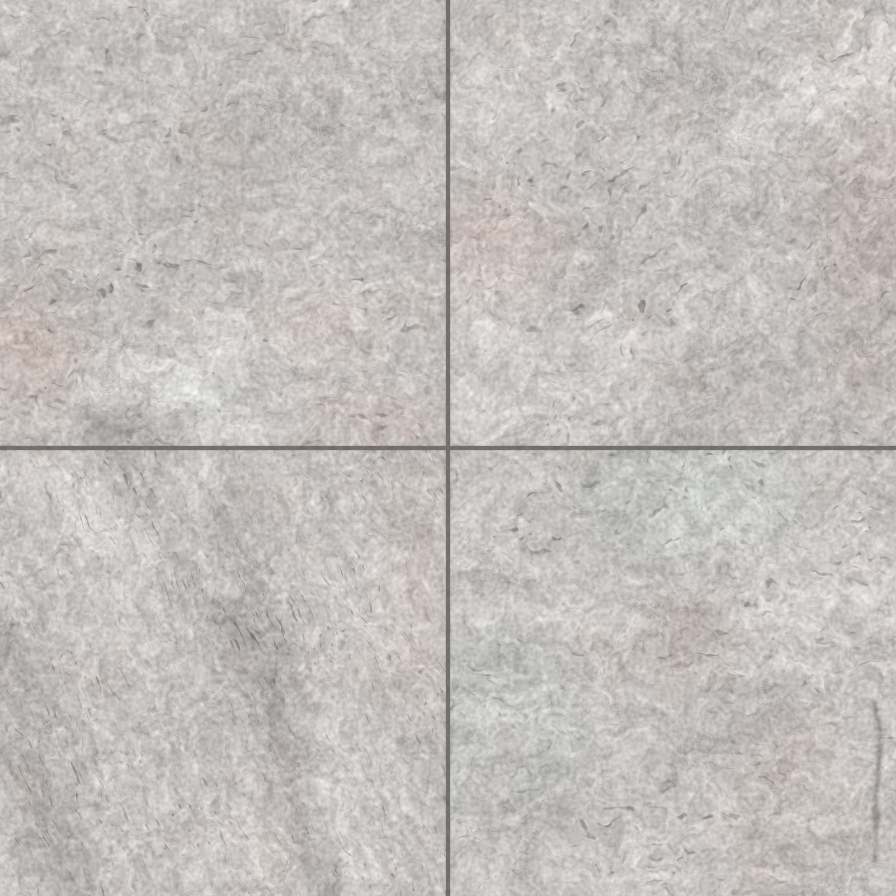
Write a WebGL 1 fragment shader that draws this texture.

```glsl
precision highp float;

// Two by two grey stone tiles parted by thin dark grout lines.
// Each tile mixes stretched gradient noise along its own bedding angle
// with fine grain, broken veins, soft stains and a few mineral bands.

uniform vec2 u_resolution;

vec2 randomGradient(vec2 cell) {
  vec3 h = fract(cell.xyx * vec3(0.1031, 0.1030, 0.0973));
  h += dot(h, h.yzx + 33.33);
  return fract((h.xx + h.yz) * h.zy) * 2.0 - 1.0;
}

float noise(vec2 p) {
  vec2 i = floor(p), f = p - i;
  vec2 w = f * f * f * (f * (f * 6.0 - 15.0) + 10.0);
  float a = dot(randomGradient(i), f);
  float b = dot(randomGradient(i + vec2(1, 0)), f - vec2(1, 0));
  float c = dot(randomGradient(i + vec2(0, 1)), f - vec2(0, 1));
  float d = dot(randomGradient(i + 1.0), f - 1.0);
  return mix(mix(a, b, w.x), mix(c, d, w.x), w.y);
}

float fbm(vec2 p) {
  float sum = 0.0, gain = 1.0;
  for (int i = 0; i < 4; i++) {
    sum += gain * noise(p);
    p = mat2(1.6, 1.2, -1.2, 1.6) * p + 7.3;
    gain *= 0.55;
  }
  return sum;
}

// Soft spot and soft line, both 1 at the core
float blob(vec2 p, vec2 centre, vec2 radius) {
  vec2 d = (p - centre) / radius;
  return exp(-dot(d, d));
}

float streak(vec2 p, vec2 a, vec2 b, float width) {
  vec2 ab = b - a;
  float d = length(p - a - ab * clamp(dot(p - a, ab) / dot(ab, ab), 0.0, 1.0)) / width;
  return exp(-d * d);
}

// Thin line along the zero crossing of a noise field
float vein(vec2 p, float width) {
  return 1.0 - smoothstep(0.0, width, abs(fbm(p)));
}

void main() {
  vec2 uv = gl_FragCoord.xy / u_resolution;
  vec2 id = floor(uv * 2.0);
  vec2 q = fract(uv * 2.0);
  vec2 seed = id * vec2(31.0, 47.0) + 11.0;

  // Bedding direction and stretch of each tile
  float angle = id.y > 0.5 ? 0.65 * id.x : mix(-1.13, -0.12, id.x);
  float stretch = id.x + id.y < 0.5 ? 3.2 : 1.6;
  vec2 along = vec2(cos(angle), sin(angle));
  vec2 bed = vec2(dot(q, along), dot(q, vec2(-along.y, along.x)) * stretch);
  vec2 warp = vec2(fbm(q * 7.0 + seed), fbm(q * 7.0 + seed + 53.0));
  vec2 p = q + 0.07 * warp;

  // Clouds, mottling and grain
  float patchy = smoothstep(-0.25, 0.35, fbm(q * 4.0 + seed + 90.0));
  float tone = 0.075 * fbm(bed * 2.8 + warp * 0.4 + seed);
  tone += 0.085 * fbm(bed * 13.0 + warp * 1.5 + seed + 20.0);
  tone += 0.11 * fbm(q * 36.0 + warp * 2.0 + seed + 40.0);
  tone += 0.11 * noise(q * 95.0 + seed);

  // Broken pale and dark veins, then dark pits
  tone += 0.045 * vein(bed * 6.0 + warp + seed + 60.0, 0.07) * patchy;
  tone -= 0.065 * vein(bed * 4.0 + warp + seed + 75.0, 0.035) * (1.0 - patchy);
  float pits = noise(bed * vec2(38.0, 44.0) + warp * 3.0 + seed);
  tone -= 0.13 * smoothstep(0.2, 0.5, pits) * (0.3 + patchy);

  // Larger marks: pale lifts, dark lowers, warm turns pink brown, cool turns green grey
  float pale, dark, warm, cool = 0.0;
  if (id.y > 0.5 && id.x < 0.5) {
    pale = blob(p, vec2(0.45, 0.12), vec2(0.3, 0.13));
    dark = blob(p, vec2(0.28, 0.05), vec2(0.09, 0.06)) + blob(p, vec2(0.56, 0.1), vec2(0.09, 0.06));
    dark += 0.25 * blob(p, vec2(0.6, 0.6), vec2(0.6, 0.3));
    warm = blob(p, vec2(0.06, 0.2), vec2(0.16, 0.15)) + 0.8 * blob(p, vec2(0.72, 0.28), vec2(0.16, 0.1));
    warm += blob(p, vec2(0.86, 0.05), vec2(0.14, 0.07));
    cool = 0.5 * pale;
  } else if (id.y > 0.5) {
    pale = streak(p, vec2(0.55, 0.6), vec2(0.98, 0.88), 0.07) + 0.6 * blob(p, vec2(0.2, 0.28), vec2(0.2, 0.09));
    dark = 0.6 * blob(p, vec2(0.92, 0.45), vec2(0.25, 0.3)) + 0.4 * blob(p, vec2(0.35, 0.6), vec2(0.2, 0.1));
    warm = blob(p, vec2(0.08, 0.43), vec2(0.18, 0.12)) + 0.8 * blob(p, vec2(0.96, 0.5), vec2(0.15, 0.35));
  } else if (id.x < 0.5) {
    pale = 0.8 * streak(p, vec2(0.14, 0.92), vec2(0.33, 0.76), 0.07) + 0.5 * streak(p, vec2(0.79, 0.85), vec2(0.86, 0.3), 0.03);
    pale += 0.5 * streak(p, vec2(0.62, 0.45), vec2(0.78, 0.0), 0.025);
    dark = streak(p, vec2(0.52, 0.85), vec2(0.73, 0.0), 0.05) + 0.8 * streak(p, vec2(0.22, 1.0), vec2(0.5, 0.6), 0.06);
    dark += 0.9 * streak(p, vec2(0.0, 0.55), vec2(0.16, 0.0), 0.08);
    warm = 0.7 * blob(p, vec2(0.95, 0.7), vec2(0.13, 0.3)) + 0.4 * blob(p, vec2(0.6, 0.1), vec2(0.1, 0.15));
  } else {
    float ridge = p.y - mix(0.62, 0.5, smoothstep(0.3, 0.55, p.x));
    pale = blob(p, vec2(0.85, 0.68), vec2(0.22, 0.1)) + 0.7 * exp(-ridge * ridge * 2500.0);
    dark = 0.8 * blob(p, vec2(0.52, 0.58), vec2(0.1, 0.06)) + 0.4 * blob(p, vec2(0.7, 0.25), vec2(0.3, 0.2));
    dark += 2.2 * streak(q + 0.025 * warp, vec2(0.955, 0.08), vec2(0.95, 0.42), 0.008);
    warm = 0.8 * blob(p, vec2(0.52, 0.6), vec2(0.12, 0.08)) + 0.6 * blob(p, vec2(0.75, 0.2), vec2(0.15, 0.2));
    cool = blob(p, vec2(0.55, 0.9), vec2(0.3, 0.15)) + 0.8 * blob(p, vec2(0.1, 0.38), vec2(0.25, 0.3));
  }
  tone += 0.065 * pale - 0.075 * dark;
  warm += 0.4 * smoothstep(0.05, 0.5, fbm(q * 5.0 + seed + 130.0));

  vec3 stone = vec3(0.775, 0.763, 0.754) + tone;
  stone += warm * vec3(0.008, -0.022, -0.030) + cool * vec3(-0.014, 0.006, 0.003);

  // Grout between the tiles with a faint shadowed rim
  float edge = min(abs(uv.x - 0.5), abs(uv.y - 0.5));
  float pixel = 1.0 / min(u_resolution.x, u_resolution.y);
  stone *= 1.0 - 0.06 * exp(-edge * 220.0);
  vec3 grout = vec3(0.45, 0.44, 0.42) + 0.05 * noise(uv * 120.0);
  float joint = 1.0 - smoothstep(0.0025 - 0.5 * pixel, 0.0025 + 0.5 * pixel, edge);
  gl_FragColor = vec4(clamp(mix(stone, grout, joint), 0.0, 1.0), 1.0);
}
```
